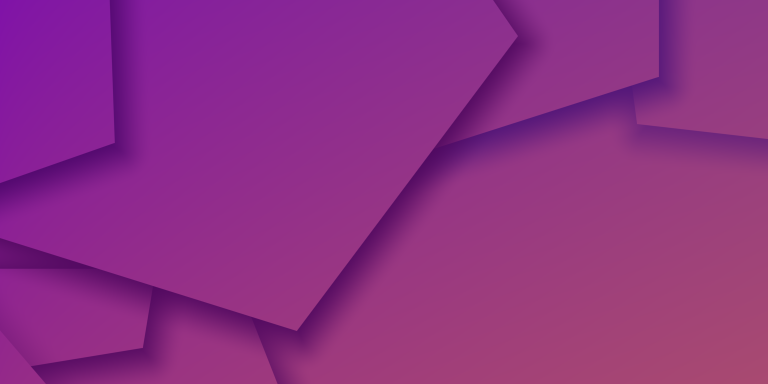
A Shadertoy shader for this background:

```glsl
// Overlapping purple paper sheets with soft drop shadows on a violet to rose gradient.

// Signed distance to a four-cornered polygon
float quadDistance(vec2 p, vec2 corners[4]) {
    float nearest = 1e3, side = 1.0;
    for (int i = 0; i < 4; i++) {
        vec2 a = corners[i], b = corners[(i + 1) % 4];
        vec2 edge = b - a, w = p - a;
        vec2 gap = w - edge * clamp(dot(w, edge) / dot(edge, edge), 0.0, 1.0);
        nearest = min(nearest, dot(gap, gap));
        bvec3 crossing = bvec3(p.y >= a.y, p.y < b.y, edge.x * w.y > edge.y * w.x);
        if (all(crossing) || all(not(crossing))) side = -side;
    }
    return side * sqrt(nearest);
}

// Paper colour, blended between the four canvas corners
vec3 paperColor(vec2 p) {
    float across = pow(clamp(p.x * 0.5, 0.0, 1.0), 0.7);
    vec3 top = mix(vec3(0.50, 0.07, 0.66), vec3(0.56, 0.22, 0.53), across);
    vec3 bottom = mix(vec3(0.58, 0.16, 0.54), vec3(0.66, 0.29, 0.44), across);
    return mix(bottom, top, p.y);
}

// Cast a soft shadow, then lay the sheet over it
void addSheet(inout vec3 color, vec2 p, vec2 corners[4], vec3 shadowColor, float strength) {
    float shadowDistance = quadDistance(p - vec2(0.012, -0.02), corners);
    float shadow = 1.0 - smoothstep(-0.045, 0.09, shadowDistance);
    color = mix(color, shadowColor, shadow * strength);

    float pixel = 1.0 / iResolution.y;
    float cover = 1.0 - smoothstep(-0.7 * pixel, 0.7 * pixel, quadDistance(p, corners));
    color = mix(color, paperColor(p), cover);
}

void mainImage(out vec4 fragColor, in vec2 fragCoord) {
    vec2 p = fragCoord / iResolution.xy * vec2(2.0, 1.0);
    vec3 plumShadow = vec3(0.31, 0.03, 0.37);
    vec3 indigoShadow = vec3(0.31, 0.08, 0.47);
    vec3 color = paperColor(p);

    // Right-hand sheets, lowest first
    addSheet(color, p, vec2[4](vec2(1.59, 1.2), vec2(1.659, 0.677),
        vec2(2.2, 0.615), vec2(2.2, 1.2)), indigoShadow, 0.65);
    addSheet(color, p, vec2[4](vec2(1.716, 1.2), vec2(1.716, 0.8),
        vec2(1.0, 0.571), vec2(1.0, 1.2)), indigoShadow, 0.95);

    // Lower-left sheets
    addSheet(color, p, vec2[4](vec2(0.605, 0.3), vec2(0.77, -0.12),
        vec2(-0.2, -0.12), vec2(-0.2, 0.3)), plumShadow, 0.8);
    addSheet(color, p, vec2[4](vec2(0.406, 0.3), vec2(0.372, 0.094),
        vec2(-0.3, -0.016), vec2(-0.3, 0.3)), plumShadow, 0.9);
    addSheet(color, p, vec2[4](vec2(-0.2, 0.373), vec2(0.22, -0.117),
        vec2(-0.2, -0.117), vec2(-0.2, 0.1)), plumShadow, 0.35);

    // Large central sheet, then the top-left sheet
    addSheet(color, p, vec2[4](vec2(0.634, 1.94), vec2(1.349, 0.906),
        vec2(0.773, 0.138), vec2(-0.3, 0.474)), plumShadow, 0.95);
    addSheet(color, p, vec2[4](vec2(0.268, 1.5), vec2(0.299, 0.628),
        vec2(-0.3, 0.418), vec2(-0.3, 1.5)), vec3(0.29, 0.02, 0.41), 0.9);

    fragColor = vec4(color, 1.0);
}
```
